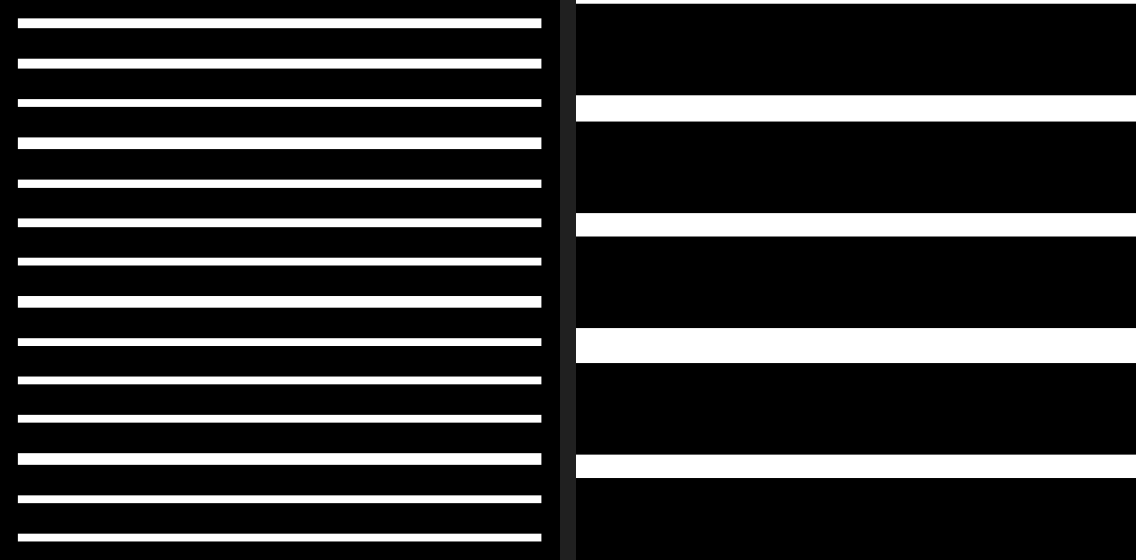
Left: the whole. Right: its middle third, enlarged.
Write a three.js fragment shader that draws this pattern.

```glsl
// Fourteen white horizontal bars on black, inset by a margin on all sides.
// Bars are stacked downward with an equal gap; every fourth bar is thick,
// and a few bars near the top are slightly swollen.
#define BAR_COUNT 14
#define GROUP_SIZE 4.0
#define LEFT_EDGE 0.0319
#define RIGHT_EDGE 0.9668
#define TOP_MARGIN 0.0328
#define GAP 0.0545
#define THIN 0.01393
#define THICK 0.02083
#define FIRST_SWELL vec2(0.0036, 0.0037)
#define SECOND_SWELL vec2(0.0009, 0.0017)
#define INK vec3(1.0)
#define GROUND vec3(0.0)

varying vec2 vUv;

// Height of a bar, counted from the top: the last of each group is thick,
// the first two of the upper groups gain some extra height.
float barHeight(float index) {
  float group = floor((index + 0.5) / GROUP_SIZE);
  float beat = index - group * GROUP_SIZE;
  if (beat > GROUP_SIZE - 1.5) return THICK;
  vec2 swell = group < 0.5 ? FIRST_SWELL : group < 1.5 ? SECOND_SWELL : vec2(0.0);
  return THIN + (beat < 0.5 ? swell.x : beat < 1.5 ? swell.y : 0.0);
}

// Smoothed coverage of the span from low to high at position x.
float span(float x, float low, float high, float blur) {
  return clamp((x - low) / blur + 0.5, 0.0, 1.0)
       * clamp((high - x) / blur + 0.5, 0.0, 1.0);
}

void main() {
  vec2 blur = max(fwidth(vUv), vec2(0.00001));
  float depth = 1.0 - vUv.y;

  // Walk down the stack of bars.
  float top = TOP_MARGIN;
  float bars = 0.0;
  for (int i = 0; i < BAR_COUNT; i++) {
    float height = barHeight(float(i));
    bars = max(bars, span(depth, top, top + height, blur.y));
    top += height + GAP;
  }

  // Trim the bars to the side margins.
  float coverage = bars * span(vUv.x, LEFT_EDGE, RIGHT_EDGE, blur.x);
  gl_FragColor = vec4(mix(GROUND, INK, coverage), 1.0);
}
```
